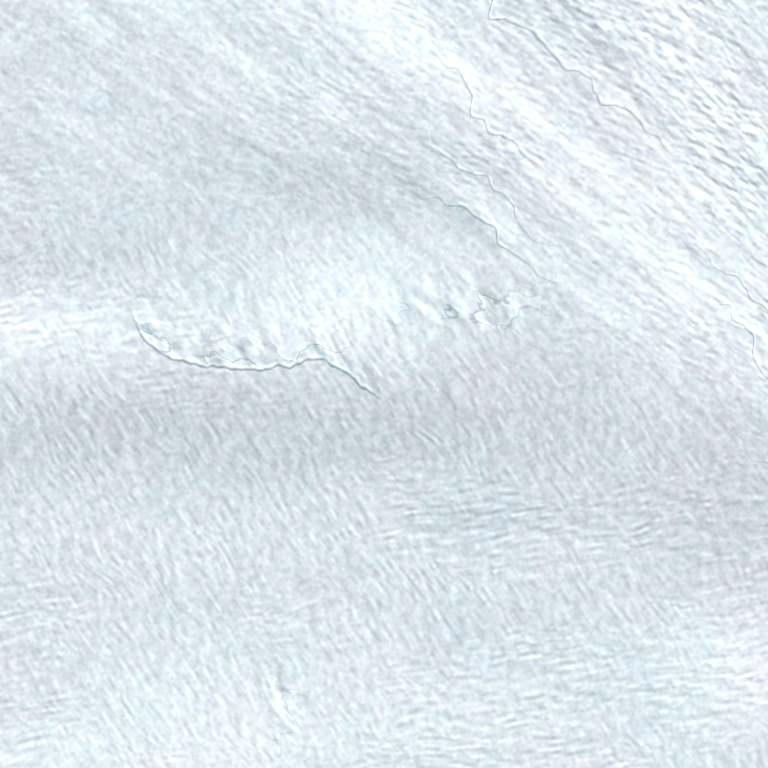
A WebGL 1 fragment shader for this texture:

```glsl
precision highp float;
// Pale glacier ice seen from above: soft snow shading, a fan of diagonal flow
// streaks with fine ripples, and thin crevasses lit along one edge. Built from
// value noise in plain and fan-shaped coordinates, summed into one tone.

uniform vec2 u_resolution;

#define BASE_TONE 0.855
#define BROAD_SHADE 0.046
#define BLOB_GAIN 1.25
#define STREAK_GAIN 0.070
#define RIPPLE_GAIN 0.120
#define WISP_GAIN 0.078
#define GRAIN_GAIN 0.054
#define CRACK_DEPTH 0.20
#define CRACK_WIDTH 0.0016
#define FAN_ORIGIN vec2(2.2, -0.5)
#define ICE_TINT vec3(0.0, 0.040, 0.066)
#define CYAN_SHIFT vec3(-0.020, 0.004, 0.002)

float hash(vec2 p) {
  vec3 q = fract(vec3(p.xyx) * 0.1031);
  q += dot(q, q.yzx + 33.33);
  return fract((q.x + q.y) * q.z);
}

// Smooth value noise in -1..1
float noise(vec2 p) {
  vec2 i = floor(p), f = fract(p);
  f = f * f * (3.0 - 2.0 * f);
  float low = mix(hash(i), hash(i + vec2(1.0, 0.0)), f.x);
  float high = mix(hash(i + vec2(0.0, 1.0)), hash(i + vec2(1.0)), f.x);
  return 2.0 * mix(low, high, f.y) - 1.0;
}

float fbm(vec2 p) {
  float sum = 0.0, gain = 0.55;
  for (int i = 0; i < 4; i++) {
    sum += gain * noise(p);
    p = mat2(1.6, 1.2, -1.2, 1.6) * p + 17.3;
    gain *= 0.5;
  }
  return sum;
}

// Side-lit relief of the noise surface
float relief(vec2 p) {
  return noise(p) - noise(p + vec2(0.25, 0.7));
}

vec2 turn(vec2 p, float angle) {
  float c = cos(angle), s = sin(angle);
  return vec2(c * p.x + s * p.y, c * p.y - s * p.x);
}

float blob(vec2 p, vec2 center, vec2 size) {
  vec2 q = (p - center) / size;
  return exp(-dot(q, q));
}

// Dark line at d = 0 with a sunlit rim on its positive side
float crevasse(float d, float pixel) {
  float line = 1.0 - smoothstep(0.0, CRACK_WIDTH + pixel, abs(d));
  float rim = blob(vec2(d), vec2(0.0042), vec2(0.003));
  return 0.5 * rim - line;
}

// Height of the long curved ice front
float frontHeight(float x) {
  float y = 0.519 + 0.07 * exp((0.172 - x) / 0.03);
  y += 0.011 * exp(-pow((x - 0.41) / 0.035, 2.0));
  y -= 0.042 * smoothstep(0.43, 0.51, x);
  return y + 0.003 * noise(vec2(x * 55.0, 3.0)) + 0.0022 * noise(vec2(x * 130.0, 8.0));
}

void main() {
  float pixel = 1.0 / min(u_resolution.x, u_resolution.y);
  vec2 p = gl_FragCoord.xy * pixel;
  vec2 toFan = p - FAN_ORIGIN;
  vec2 flow = vec2(length(toFan), 2.0 * atan(toFan.y, -toFan.x));
  flow.y += 0.008 * noise(p * 7.0);
  vec2 bent = p + 0.007 * vec2(noise(p * 22.0), noise(p * 22.0 + 40.0));
  float flowArea = smoothstep(-0.10, 0.24, p.y - 0.69 + 0.38 * p.x * p.x);
  float northEast = smoothstep(1.22, 1.55, flow.y);
  float patches = smoothstep(-0.25, 0.45, fbm(p * vec2(5.0, 9.0) + 5.0));

  // Broad light and shade
  float shade = 0.060 * blob(p, vec2(0.47, 0.60), vec2(0.15, 0.09));
  shade += 0.050 * blob(p, vec2(0.04, 0.57), vec2(0.20, 0.06));
  shade += 0.045 * blob(p, vec2(0.26, 0.06), vec2(0.22, 0.11));
  shade += 0.045 * blob(p, vec2(0.97, 0.13), vec2(0.12, 0.10));
  shade -= 0.040 * blob(p, vec2(0.45, 0.43), vec2(0.45, 0.08));
  shade -= 0.050 * blob(p, vec2(0.97, 0.32), vec2(0.18, 0.13));
  shade -= 0.035 * blob(p, vec2(0.05, 0.66), vec2(0.16, 0.05));
  shade -= 0.040 * blob(p, vec2(0.62, 0.325), vec2(0.14, 0.025));
  shade -= 0.045 * blob(p, vec2(0.42, 0.77), vec2(0.16, 0.09));
  shade += flowArea * 0.040 * blob(flow.yy, vec2(1.445), vec2(0.06)) + 0.025 * northEast;
  float tone = BASE_TONE + BLOB_GAIN * shade;
  tone += BROAD_SHADE * fbm(turn(p, 0.12) * vec2(3.0, 7.0) + 2.0);

  // Flow streaks and the ripples that cross them
  float streak = 0.55 * noise(flow * vec2(4.0, 34.0)) + 0.5 * noise(flow * vec2(9.0, 90.0));
  streak += 0.5 * noise(flow * vec2(22.0, 190.0));
  tone += STREAK_GAIN * flowArea * streak;
  float ripple = relief(turn(bent, -0.42) * vec2(75.0, 190.0)) + 0.6 * relief(flow * vec2(85.0, 220.0));
  tone += RIPPLE_GAIN * ripple * flowArea * (0.35 + 0.65 * northEast) * (0.5 + 0.5 * patches);

  // Wisps and faint crossing scratches on the calmer snow
  float wisp = relief(turn(bent, 0.16) * vec2(60.0, 180.0));
  float scratch = relief(turn(bent, -0.95) * vec2(70.0, 190.0));
  float calm = 1.0 - 0.7 * flowArea;
  tone += WISP_GAIN * calm * (0.85 * wisp * patches + 0.6 * scratch * (1.2 - 0.7 * patches));
  tone += GRAIN_GAIN * (0.55 * noise(p * 125.0) + 0.65 * noise(turn(p, 0.6) * 235.0));

  // Curved front, with broken ice behind it
  float slope = (frontHeight(p.x + 0.004) - frontHeight(p.x - 0.004)) / 0.008;
  float rise = p.y - frontHeight(p.x);
  float span = smoothstep(0.168, 0.185, p.x) * (1.0 - smoothstep(0.475, 0.505, p.x));
  float crack = span * crevasse(rise / sqrt(1.0 + slope * slope), pixel);
  float broken = span * smoothstep(0.0, 0.006, rise) * exp(-max(rise, 0.0) / 0.04);
  broken += 0.9 * blob(p, vec2(0.61, 0.60), vec2(0.10, 0.04));
  broken += 0.5 * blob(p, vec2(0.37, 0.08), vec2(0.03, 0.07));
  tone += 0.13 * broken * relief(turn(bent, -0.75) * vec2(45.0, 100.0));
  float veins = crevasse(0.045 * fbm(turn(p, -0.5) * vec2(18.0, 30.0)), pixel);
  crack += 0.75 * min(broken, 0.8) * veins;

  // Wavering crevasses along the flow
  for (int i = 0; i < 5; i++) {
    float n = float(i);
    float wobble = 0.020 * noise(vec2(flow.x * 14.0, n * 7.0)) + 0.009 * noise(vec2(flow.x * 60.0, n));
    float gaps = smoothstep(-0.2, 0.35, noise(vec2(flow.x * 9.0, n * 5.3 + 1.5)));
    float reach = smoothstep(0.50, 0.64, p.x);
    crack += 0.7 * gaps * reach * crevasse(flow.y - 1.30 - 0.06 * n + wobble, pixel);
  }
  tone += CRACK_DEPTH * crack;

  // Cool tint, turning cyan in broken and textured ice
  float cyan = 0.8 * fbm(p * 8.0 + 31.0) + 0.6 * noise(p * 75.0) + 0.6 * broken - 0.9 * min(crack, 0.0);
  gl_FragColor = vec4(clamp(tone + ICE_TINT + CYAN_SHIFT * cyan, 0.0, 1.0), 1.0);
}
```
